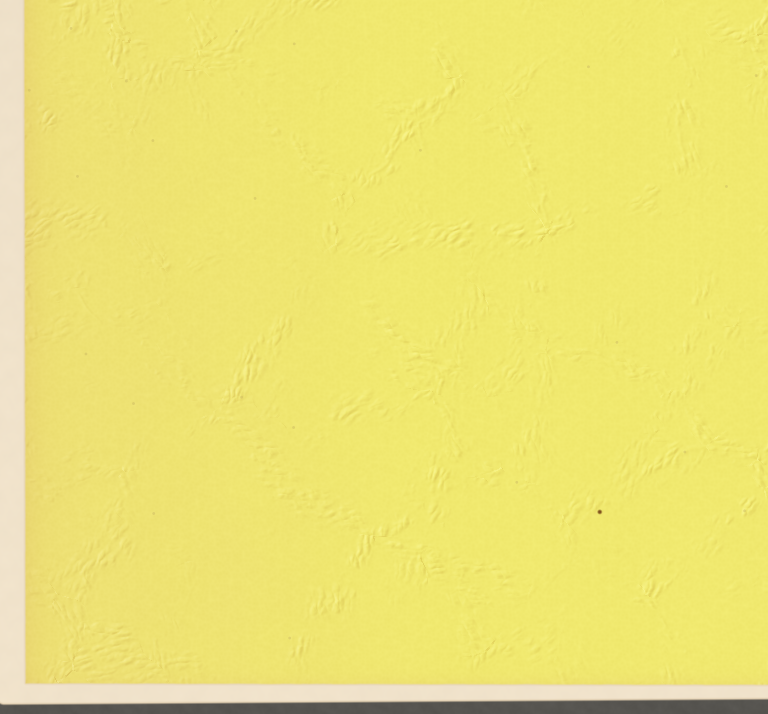
Write a Shadertoy shader that draws this texture.

```glsl
// Creased yellow cover paper with a cream border, lying on a dark grey table.

const vec3 YELLOW = vec3(0.943, 0.914, 0.435);
const vec3 AGED   = vec3(0.930, 0.878, 0.455);
const vec3 OCHRE  = vec3(0.905, 0.815, 0.435);
const vec3 CREAM  = vec3(0.942, 0.888, 0.795);
const vec3 TAN    = vec3(0.850, 0.760, 0.620);
const vec3 TABLE  = vec3(0.338, 0.330, 0.312);
const vec3 SPECK  = vec3(0.420, 0.220, 0.060);

vec2 hash2(vec2 c) {
    return fract(sin(vec2(dot(c, vec2(127.1, 311.7)), dot(c, vec2(269.5, 183.3)))) * 43758.55);
}

// Layered sines, roughly -1..1
float waves(vec2 p) {
    float sum = 0.0, amp = 0.5;
    for (int i = 0; i < 4; i++) {
        sum += amp * sin(p.x + 1.7 * sin(p.y)) * cos(p.y - 1.3 * sin(0.8 * p.x));
        p = mat2(1.2, 1.5, -1.5, 1.2) * p + 2.3;
        amp *= 0.6;
    }
    return sum;
}

// Cellular noise: x = distance to point, y = distance to cell wall, zw = wall normal
vec4 cellular(vec2 p) {
    vec2 cell = floor(p), near = vec2(9.0), next = vec2(9.0);
    for (int j = -1; j <= 1; j++)
    for (int i = -1; i <= 1; i++) {
        vec2 c = cell + vec2(i, j);
        vec2 v = c + 0.05 + 0.9 * hash2(c) - p;
        if (dot(v, v) < dot(near, near)) { next = near; near = v; }
        else if (dot(v, v) < dot(next, next)) next = v;
    }
    vec2 normal = normalize(next - near);
    return vec4(length(near), dot(0.5 * (near + next), normal), normal);
}

// Loose bands of short wrinkles that follow the walls of large warped cells
float creaseHeight(vec2 p, float scale, float seed, float spread) {
    vec2 bend = vec2(waves(p * 8.0 + seed), waves(p * 8.0 + seed + 40.0));
    mat2 diagonal = mat2(0.8, 0.6, -0.6, 0.8);
    vec4 wall = cellular(diagonal * (p + 0.04 * bend) * scale + seed);
    float d = wall.y / scale;
    vec2 n = wall.zw * diagonal;
    n = n.x < 0.0 ? -n : n;
    n = normalize(n + 0.4 * vec2(-n.y, n.x));

    float presence = smoothstep(-0.32, 0.3, waves(p * 6.5 + seed * 3.0));
    float width = spread * (1.0 + 0.5 * waves(p * 14.0 + seed));
    float band = presence * (1.0 - smoothstep(0.1 * width, width, d));

    // Stretched cells make wrinkles, a patchy mask breaks them up
    vec2 q = p + 0.005 * vec2(waves(p * 50.0), waves(p * 50.0 + 17.0));
    float bump = cellular(vec2(dot(q, n) * 105.0, dot(q, vec2(-n.y, n.x)) * 42.0)).x;
    float patches = smoothstep(-0.35, 0.3, waves(p * 38.0 + seed));
    float wrinkle = (1.0 - smoothstep(0.05, 0.65, bump)) * patches;
    float fold = exp(-d * d / 0.000012) * smoothstep(0.0, 0.4, waves(p * 24.0 + seed));
    return band * (wrinkle + 0.35 * fold);
}

float relief(vec2 p) {
    return 0.9 * creaseHeight(p, 4.4, 5.0, 0.030)
         + 0.65 * creaseHeight(p, 5.6, 21.0, 0.036);
}

// Signed distance to a rounded lower left corner, negative inside
float cornerDistance(vec2 p, float radius) {
    vec2 q = radius - p;
    return length(max(q, 0.0)) + min(max(q.x, q.y), 0.0) - radius;
}

// Sparse small flecks, one chance per grid cell
float flecks(vec2 p, float scale, float share, float radius) {
    vec2 cell = floor(p * scale), rnd = hash2(cell + 70.0);
    float d = length(fract(p * scale) - 0.2 - 0.6 * rnd) / scale;
    return step(hash2(cell + 9.0).x, share) * (1.0 - smoothstep(0.4 * radius, radius, d));
}

vec3 paperColour(vec2 p) {
    // Ageing toward the left and lower edges
    float mottle = waves(p * 7.0) + 0.6 * waves(p * 31.0);
    float age = 1.0 - smoothstep(-0.05, 0.72, p.x + 0.10 * p.y + 0.07 * mottle);
    vec3 col = mix(YELLOW, AGED, age);
    float rim = exp(-(p.x - 0.034) / 0.020) + 0.5 * exp(-(p.y - 0.042) / 0.010);
    col = mix(col, OCHRE, clamp(0.7 * rim, 0.0, 0.85));

    // Embossed creases lit from the upper left
    vec2 toLight = vec2(-0.0023, 0.0014);
    float shade = clamp(relief(p) - relief(p + toLight), -0.6, 0.6);
    col += shade * (shade > 0.0 ? vec3(0.045, 0.065, 0.17) : vec3(0.09, 0.14, 0.11));

    // Fine tooth and flecks
    float tooth = cellular(p * 170.0).x - 0.45;
    float grain = waves(p * 150.0 + 5.0);
    col += (0.015 * tooth + 0.007 * grain) * vec3(0.8, 1.0, 1.5);
    col = mix(col, OCHRE * 0.85, 0.4 * flecks(p, 13.0, 0.16, 0.0028));
    float spot = 1.0 - smoothstep(0.001, 0.0045, length(p - vec2(0.840, 0.283)));
    return mix(col, SPECK, 0.85 * spot);
}

void mainImage(out vec4 fragColor, in vec2 fragCoord) {
    vec2 p = fragCoord / iResolution.y;
    float soft = max(1.0 / iResolution.y, 0.0018);

    // Cream sheet with a slightly tilted lower edge
    float sheet = cornerDistance(p - vec2(-0.006, 0.013 + 0.007 * p.x), 0.012);
    float fibre = waves(p * 60.0);
    vec3 cream = CREAM + 0.008 * fibre - 0.008 * smoothstep(0.3, 1.0, p.y);
    cream = mix(cream, TAN, 0.6 * smoothstep(-0.004, 0.0, sheet));
    vec3 table = TABLE + 0.016 * waves(p * 110.0);
    vec3 col = mix(cream, table, smoothstep(-soft, soft, sheet));

    // Yellow cover on top
    vec2 inset = p - vec2(0.036 - 0.002 * p.y, 0.043 - 0.002 * p.x);
    float cover = cornerDistance(inset + 0.0005 * fibre, 0.001);
    col = mix(col, TAN, 0.35 * (1.0 - smoothstep(0.0, 0.004, cover)));
    col = mix(paperColour(p), col, smoothstep(-soft, soft, cover));

    fragColor = vec4(clamp(col, 0.0, 1.0), 1.0);
}
```
